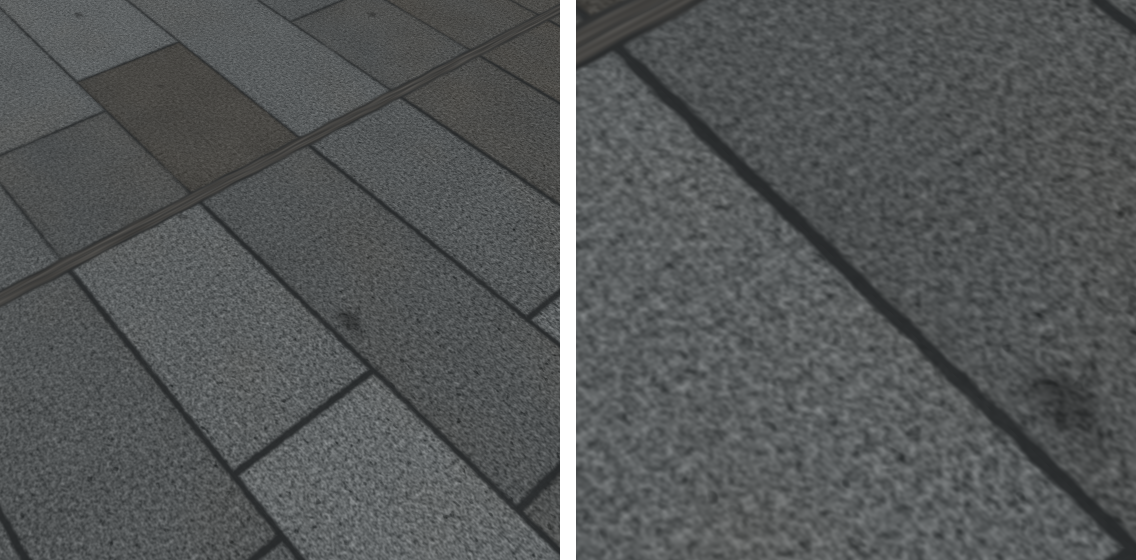
Left, the full canvas; right, a detail of the centre.
This texture is drawn by a Shadertoy shader. Its source:

```glsl
// Worn granite paving seen in perspective, crossed by a narrow drainage strip.
#define JOINT_FAR 0.010
#define JOINT_NEAR 0.017
#define JOINT_SOFTNESS 0.005
#define STRIP_HALF 0.050
#define GRAIN_FREQ 40.0
#define GRAIN_AMOUNT 0.15
#define MOTTLE_AMOUNT 0.035
#define STAIN_CENTER vec2(2.13, 1.18)
#define COOL_TINT vec3(0.97, 1.008, 1.02)
#define WARM_TINT vec3(1.02, 1.0, 0.95)
#define JOINT_COLOR vec3(0.15, 0.16, 0.165)
#define STRIP_COLOR vec3(0.285, 0.28, 0.27)

// Cross joint distance before and behind the strip, per column (9 = none).
const vec2 CROSS_JOINT[7] = vec2[7](
    vec2(9.0, 1.765), vec2(0.995, 1.445), vec2(1.375, 2.29),
    vec2(9.0, 1.715), vec2(1.11, 9.0), vec2(9.0), vec2(9.0));

// Slab brightness per column, ordered from the farthest slab to the nearest.
const vec4 SLAB_TONE[7] = vec4[7](
    vec4(0.35, 0.345, 0.33, 0.335), vec4(0.36, 0.315, 0.37, 0.40),
    vec4(0.38, 0.283, 0.325, 0.315), vec4(0.36, 0.36, 0.34, 0.38),
    vec4(0.33, 0.315, 0.30, 0.31), vec4(0.30, 0.30, 0.295, 0.295),
    vec4(0.295));

vec2 hashGradient(vec2 cell) {
    vec3 q = fract(cell.xyx * vec3(0.1031, 0.1030, 0.0973));
    q += dot(q, q.yzx + 33.33);
    return 2.0 * fract((q.xx + q.yz) * q.zy) - 1.0;
}

float gradientNoise(vec2 p) {
    vec2 i = floor(p), f = fract(p);
    vec2 s = f * f * f * (f * (f * 6.0 - 15.0) + 10.0);
    vec2 e = vec2(1.0, 0.0);
    float a = dot(hashGradient(i), f);
    float b = dot(hashGradient(i + e.xy), f - e.xy);
    float c = dot(hashGradient(i + e.yx), f - e.yx);
    float d = dot(hashGradient(i + e.xx), f - e.xx);
    return mix(mix(a, b, s.x), mix(c, d, s.x), s.y);
}

float fbm(vec2 p) {
    float sum = 0.0, gain = 0.6;
    for (int i = 0; i < 4; i++) {
        sum += gain * gradientNoise(p);
        p = mat2(1.6, 1.2, -1.2, 1.6) * p + 7.3;
        gain *= 0.5;
    }
    return sum;
}

// Coverage of a band of the given half width with a soft edge.
float band(float dist, float halfWidth, float blur) {
    return 1.0 - smoothstep(halfWidth - blur, halfWidth + blur, dist);
}

// Canvas to ground plane: x counts slab columns, y is zero on the strip.
vec2 toGround(vec2 p) {
    float depth = p.y + 1.0104 - 0.0571 * p.x;
    float across = 1.2503 * p.x - p.y + 0.3275;
    float along = p.y + 0.518 * p.x - 0.5339;
    return vec2(1.0 + across / (0.306 * depth), 5.0 * along / depth);
}

void mainImage(out vec4 fragColor, in vec2 fragCoord) {
    vec2 canvas = fragCoord / iResolution.xy;
    vec2 ground = toGround(vec2(canvas.x, 1.0 - canvas.y));
    vec2 blur = fwidth(ground) * 0.8 + JOINT_SOFTNESS;
    float nearness = smoothstep(-1.5, 2.0, ground.y);

    // Slab under this point
    int column = clamp(int(floor(ground.x)), 0, 6);
    vec2 cross = CROSS_JOINT[column];
    int row = ground.y < -cross.x ? 0 : ground.y < 0.0 ? 1 : ground.y < cross.y ? 2 : 3;
    float tone = SLAB_TONE[column][row];
    vec2 stone = ground + vec2(column, row) * vec2(13.7, 5.9);

    // Mottling and warm weathering
    float mottle = fbm(stone * 2.6);
    float weather = fbm(stone * 1.3 + 41.0);
    float warmth = 1.0 - smoothstep(0.28, 0.335, tone);
    warmth = clamp(warmth + 0.9 * weather, 0.0, 1.0);
    vec3 color = (tone + MOTTLE_AMOUNT * mottle) * mix(COOL_TINT, WARM_TINT, warmth);

    // Granite grain: crystals, a finer octave and sparse dark flecks
    float coarse = gradientNoise(stone * GRAIN_FREQ);
    float fine = gradientNoise(stone * GRAIN_FREQ * 1.9 + 17.0);
    float fleck = smoothstep(0.22, 0.5, gradientNoise(stone * GRAIN_FREQ * 0.8 + 5.0));
    float grain = coarse + 0.9 * fine - 0.6 * fleck * nearness;
    float contrast = GRAIN_AMOUNT * mix(0.7, 1.25, nearness);
    color += contrast * grain * mix(0.6, 1.0, smoothstep(0.27, 0.38, tone));

    // Dark stain and scattered small spots
    float stainEdge = length(ground - STAIN_CENTER) + 0.1 * fbm(ground * 11.0);
    color *= 1.0 - 0.3 * (1.0 - smoothstep(0.02, 0.11, stainEdge));
    color *= 1.0 - 0.25 * smoothstep(0.5, 0.65, gradientNoise(stone * 5.0));

    // Joints, ragged and partly filled with dust, with a rim of dirt
    float ragged = 0.008 * gradientNoise(ground * 20.0);
    float side = abs(fract(ground.x + 0.5) - 0.5);
    float end = min(abs(ground.y + cross.x), abs(ground.y - cross.y));
    float beyondStrip = 1.0 - smoothstep(-0.2, 0.2, ground.y);
    float halfWidth = mix(JOINT_NEAR, JOINT_FAR, beyondStrip) + ragged;
    float joint = max(band(side, halfWidth, blur.x), band(end, halfWidth, blur.y));
    float filled = smoothstep(-0.1, 0.5, fbm(ground * 2.7 + 9.0));
    float strength = 0.92 - beyondStrip * (0.1 + 0.5 * filled) - 0.15 * filled;
    color *= 1.0 - 0.1 * exp(-40.0 * min(side, end));
    color = mix(color, JOINT_COLOR, joint * strength);

    // Drainage strip: dark worn rims, streaked rails and a thin central slot
    float offset = abs(ground.y + 0.012 * gradientNoise(ground * 5.0));
    float streak = gradientNoise(ground * vec2(3.0, 70.0));
    float wear = 0.75 + 0.5 * gradientNoise(ground * vec2(4.0, 8.0) + 3.0);
    vec3 strip = STRIP_COLOR * (1.0 + 0.35 * streak);
    strip = mix(strip, JOINT_COLOR, 0.45 * band(offset, 0.005, blur.y));
    strip = mix(strip, JOINT_COLOR, wear * (1.0 - band(offset, STRIP_HALF * 0.68, blur.y)));
    color = mix(color, strip, band(offset, STRIP_HALF, blur.y));

    fragColor = vec4(clamp(color, 0.0, 1.0), 1.0);
}
```
